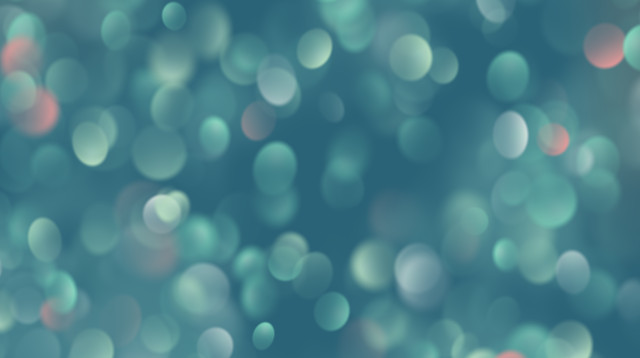
Give the GLSL for this background, as a WebGL 2 fragment shader.

```glsl
#version 300 es
precision highp float;

uniform vec2 u_resolution;
out vec4 fragColor;

// Background
const vec3 DEEP_TEAL = vec3(0.165, 0.385, 0.465);
const vec3 SOFT_TEAL = vec3(0.300, 0.535, 0.570);
const vec3 EDGE_GREY = vec3(0.330, 0.430, 0.450);

// Light discs
const vec3 AQUA = vec3(0.350, 0.650, 0.640);
const vec3 MINT = vec3(0.460, 0.840, 0.730);
const vec3 PALE_GREEN = vec3(0.710, 0.860, 0.730);
const vec3 LILAC_WHITE = vec3(0.840, 0.870, 0.870);
const vec3 PINK = vec3(0.910, 0.600, 0.600);
const vec3 GLINT = vec3(0.800, 0.930, 0.860);

// Sizes are fractions of the canvas height
const int LAYERS = 7;
const float CELL_FAINT = 0.200;
const float CELL_BRIGHT = 0.175;
const float RADIUS_MIN = 0.040;
const float RADIUS_MAX = 0.092;
const float CHANCE_FAINT = 0.80;
const float CHANCE_BRIGHT = 0.36;
const float ALPHA_FAINT = 0.20;
const float ALPHA_BRIGHT = 1.00;
const float SOFT_MIN = 0.11;
const float SOFT_MAX = 0.50;
const float TILT = 0.45;
const float CLUSTER_SCALE = 4.2;
const float TAU = 6.2831853;

vec4 hash4(vec3 p) {
    vec4 q = fract(p.xyzx * vec4(0.1031, 0.1030, 0.0973, 0.1099));
    q += dot(q, q.wzxy + 33.33);
    return fract((q.xxyz + q.yzzw) * q.zywx);
}

// Broad light and dark regions from layered sines, 0 to 1
float cluster(vec2 p) {
    p *= CLUSTER_SCALE;
    float sum = 0.0, weight = 0.5;
    for (int i = 0; i < 4; i++) {
        sum += weight * sin(p.x + 1.3 * sin(p.y + float(i))) * cos(p.y * 0.9 - 0.4 * p.x);
        p = mat2(0.8, 0.6, -0.6, 0.8) * p * 1.7 + 2.3;
        weight *= 0.6;
    }
    return smoothstep(-0.45, 0.5, sum);
}

vec3 discColour(float pick, float brightness) {
    vec3 colour = mix(AQUA, MINT, smoothstep(0.1, 0.6, brightness));
    if (pick > 0.45) colour = mix(colour, PALE_GREEN, 0.25 + 0.7 * brightness);
    if (pick > 0.70) colour = mix(AQUA, LILAC_WHITE, 0.25 + 0.75 * brightness);
    if (pick > 0.92) colour = mix(AQUA, PINK, 0.4 + 0.6 * brightness);
    return colour;
}

// Tilted oval lit from one side: x is its opacity, y a soft inner glint
vec2 discLight(vec2 offset, float radius, vec4 shape) {
    float angle = TILT * (shape.x * 2.0 - 1.0);
    float c = cos(angle), s = sin(angle);
    vec2 q = mat2(c, -s, s, c) * offset / radius;
    q.x /= mix(0.72, 1.0, shape.y);
    float dist = length(q);
    float soft = mix(SOFT_MIN, SOFT_MAX, shape.z * shape.z);
    float mask = 1.0 - smoothstep(1.0 - soft, 1.0 + soft, dist);
    float lightAngle = TAU * shape.w;
    vec2 towardLight = vec2(cos(lightAngle), sin(lightAngle));
    float side = clamp(0.5 + 0.5 * dot(q, towardLight), 0.0, 1.0);
    vec2 glintOffset = q - 0.45 * towardLight;
    float glint = mask * exp(-4.0 * dot(glintOffset, glintOffset));
    return vec2(mask * (0.20 + 0.80 * side * side), glint);
}

// Jittered cells, at most one disc in each
vec3 addLayer(vec3 colour, vec2 p, float layer) {
    float brightness = layer / float(LAYERS - 1);
    float cell = mix(CELL_FAINT, CELL_BRIGHT, brightness);
    float chance = mix(CHANCE_FAINT, CHANCE_BRIGHT, brightness);
    float strength = mix(ALPHA_FAINT, ALPHA_BRIGHT, brightness * brightness);
    vec2 shift = layer * vec2(7.37, 3.61) + 20.0;
    vec2 grid = p / cell + shift;
    vec2 home = floor(grid);
    for (int y = -1; y <= 1; y++) {
        for (int x = -1; x <= 1; x++) {
            vec2 id = home + vec2(x, y);
            vec4 place = hash4(vec3(id, layer * 5.0 + 1.0));
            vec4 shape = hash4(vec3(id, layer * 5.0 + 3.0));
            float density = cluster((id + place.xy - shift) * cell);
            if (place.z > chance * mix(0.35, 1.5, density)) continue;
            float size = fract(place.z * 17.3 + shape.x);
            float radius = mix(RADIUS_MIN, RADIUS_MAX, sqrt(size));
            radius *= mix(1.0, 0.82, brightness);
            vec2 light = discLight((grid - id - place.xy) * cell, radius, shape);
            vec3 tint = discColour(place.w, brightness);
            tint = mix(tint, GLINT, 0.55 * brightness * light.y * step(place.w, 0.92));
            colour = mix(colour, tint, strength * light.x);
        }
    }
    return colour;
}

void main() {
    vec2 uv = gl_FragCoord.xy / u_resolution;
    vec2 p = gl_FragCoord.xy / u_resolution.y;

    // Hazy base, greyer at the right edge and upper left corner
    vec3 colour = mix(DEEP_TEAL, SOFT_TEAL, 0.8 * cluster(p));
    float grey = smoothstep(0.86, 1.0, uv.x) * smoothstep(0.1, 0.8, uv.y);
    grey += 0.6 * (1.0 - smoothstep(0.0, 0.35, length(uv - vec2(0.0, 1.0))));
    colour = mix(colour, EDGE_GREY, 0.7 * clamp(grey, 0.0, 1.0));

    // Discs from faint to bright
    for (int i = 0; i < LAYERS; i++) colour = addLayer(colour, p, float(i));

    fragColor = vec4(colour, 1.0);
}
```
